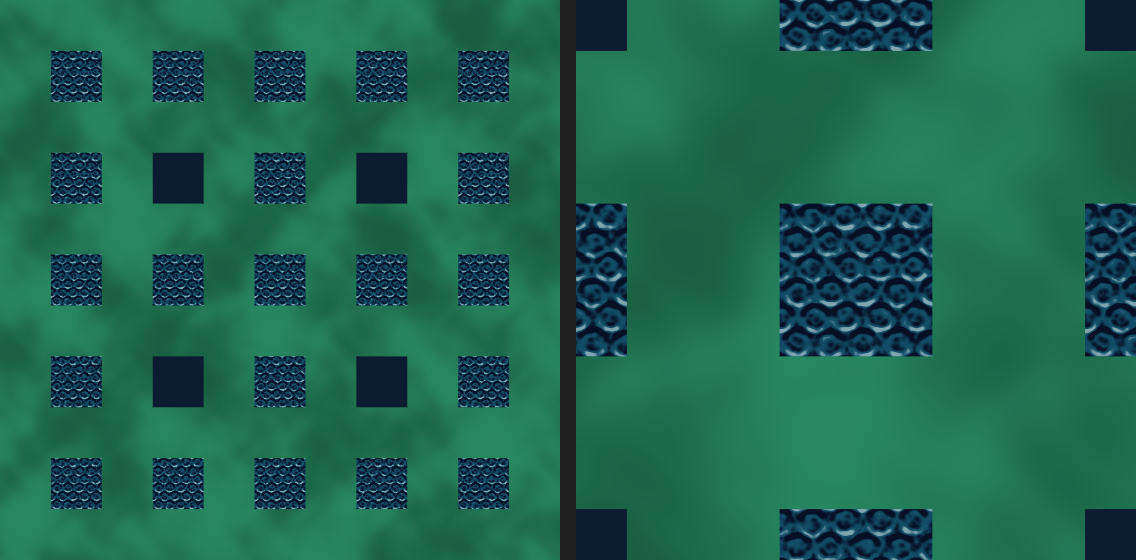
Left: the whole. Right: its middle third, enlarged.
Reproduce this pattern procedurally as a Shadertoy shader.

```glsl
// A grid of small embossed scale tiles on a softly clouded green ground.
// Tiles are repeated boxes; layered sines cloud the ground, while lit rims
// on staggered rows and cellular noise make the scales. Some tiles are plain.

const float REPEATS = 5.5;         // tile periods across the canvas
const float HALF_TILE = 0.25;      // half tile width, in periods
const vec2 SCALE_COUNT = vec2(4.5, 6.0);
const float ROW_ASPECT = 0.8;      // row height over scale width

const vec3 GREEN_DARK = vec3(0.10, 0.37, 0.26);
const vec3 GREEN_LIGHT = vec3(0.155, 0.53, 0.38);
const vec3 PLAIN_NAVY = vec3(0.045, 0.105, 0.19);
const vec3 SHADOW = vec3(0.02, 0.06, 0.15);
const vec3 TEAL = vec3(0.07, 0.30, 0.40);
const vec3 GLINT = vec3(0.50, 0.65, 0.70);

vec2 hash22(vec2 p) {
    vec3 q = fract(p.xyx * vec3(0.1031, 0.1030, 0.0973));
    q += dot(q, q.yzx + 33.33);
    return fract((q.xx + q.yz) * q.zy);
}

// Distance to the nearest scattered feature point
float cellular(vec2 p) {
    vec2 cell = floor(p);
    float nearest = 2.0;
    for (int y = -1; y <= 1; y++) {
        for (int x = -1; x <= 1; x++) {
            vec2 neighbour = cell + vec2(x, y);
            nearest = min(nearest, distance(p, neighbour + hash22(neighbour)));
        }
    }
    return nearest;
}

// Warped sine products, roughly in -1..1
float layeredSines(vec2 p) {
    float sum = 0.0;
    float amplitude = 0.55;
    for (int i = 0; i < 5; i++) {
        vec2 warped = p + 1.2 * sin(0.7 * p.yx + vec2(1.3, 4.2) + float(i));
        sum += amplitude * sin(warped.x) * sin(warped.y);
        p = p * 1.55 + vec2(4.1, 2.7);
        amplitude *= 0.68;
    }
    return sum;
}

// Rim light of staggered round scales: positive below, negative above
float scaleRelief(vec2 p) {
    float relief = 0.0;
    float baseRow = floor(p.y);
    for (int j = -1; j <= 1; j++) {
        float row = baseRow + float(j);
        float shift = 0.5 * mod(row, 2.0);
        float baseColumn = floor(p.x - shift);
        for (int i = -1; i <= 1; i++) {
            vec2 id = vec2(baseColumn + float(i), row);
            vec2 jitter = 0.14 * (hash22(id + 17.0) - 0.5);
            vec2 offset = p - id - vec2(shift + 0.5, 0.5) - jitter;
            offset.y *= ROW_ASPECT;
            float radius = length(offset);
            float rim = 1.0 - smoothstep(0.02, 0.13, abs(radius - 0.40));
            float innerRim = 1.0 - smoothstep(0.0, 0.09, abs(radius - 0.22));
            float facing = -offset.y / max(radius, 0.01);
            relief += facing * (rim - 0.35 * innerRim);
        }
    }
    return relief;
}

vec3 groundColour(vec2 uv) {
    float cloud = layeredSines(uv * 13.0 + vec2(0.8, 2.1));
    return mix(GREEN_DARK, GREEN_LIGHT, smoothstep(-1.0, 0.8, cloud));
}

vec3 scaleColour(vec2 tileUv) {
    float grain = cellular(tileUv * 17.0) - 0.5;
    float tone = scaleRelief(tileUv * SCALE_COUNT) + 0.9 * grain;
    vec3 colour = mix(SHADOW, TEAL, smoothstep(-0.55, 0.25, tone));
    return mix(colour, GLINT, smoothstep(0.40, 1.0, tone));
}

float boxDistance(vec2 p, float halfSize) {
    vec2 edge = abs(p) - halfSize;
    return max(edge.x, edge.y);
}

void mainImage(out vec4 fragColor, in vec2 fragCoord) {
    vec2 uv = fragCoord / iResolution.xy;
    float pixel = REPEATS / iResolution.y;

    // Tile lattice, centred on the canvas
    vec2 grid = uv * REPEATS - 0.25;
    vec2 id = floor(grid);
    vec2 local = fract(grid) - 0.5;
    vec2 tileUv = local / (2.0 * HALF_TILE) + 0.5;

    // Plain tiles where both column and row are odd
    vec2 odd = mod(id, 2.0);
    vec3 tile = mix(scaleColour(tileUv), PLAIN_NAVY, odd.x * odd.y);

    float coverage = clamp(0.5 - boxDistance(local, HALF_TILE) / pixel, 0.0, 1.0);
    fragColor = vec4(mix(groundColour(uv), tile, coverage), 1.0);
}
```
